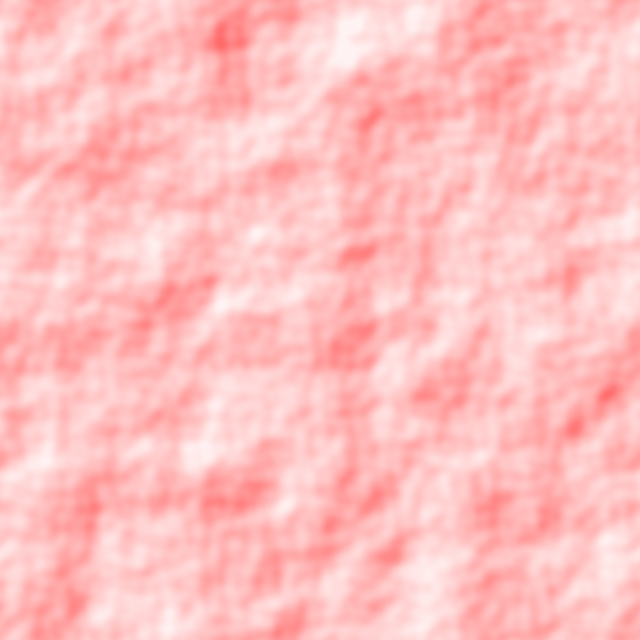
A WebGL 2 fragment shader for this texture:

```glsl
#version 300 es
precision highp float;
// Soft pink crumpled relief, lit along the falling diagonal; tiles seamlessly.

uniform vec2 u_resolution;
out vec4 fragColor;

// Pseudo-random unit vector for one lattice point
vec2 latticeGradient(ivec2 cell, int seed) {
    uint h = uint(cell.x) * 1597334677u ^ uint(cell.y) * 3812015801u ^ uint(seed + 7) * 2654435769u;
    h = (h ^ (h >> 16)) * 2246822519u;
    h = (h ^ (h >> 13)) * 3266489917u;
    h ^= h >> 16;
    float angle = float(h & 65535u) / 65536.0 * 6.28319;
    return vec2(cos(angle), sin(angle));
}

// Contribution of one cell corner, wrapped to the period
float cornerValue(vec2 cell, vec2 local, vec2 corner, float period, int seed) {
    ivec2 wrapped = ivec2(mod(cell + corner, period));
    return dot(latticeGradient(wrapped, seed), local - corner);
}

// Gradient noise that repeats every `period` cells
float periodicNoise(vec2 p, float period, int seed) {
    vec2 cell = floor(p);
    vec2 local = p - cell;
    vec2 fade = local * local * local * (local * (local * 6.0 - 15.0) + 10.0);
    float bottom = mix(cornerValue(cell, local, vec2(0, 0), period, seed),
                       cornerValue(cell, local, vec2(1, 0), period, seed), fade.x);
    float top = mix(cornerValue(cell, local, vec2(0, 1), period, seed),
                    cornerValue(cell, local, vec2(1, 1), period, seed), fade.x);
    return mix(bottom, top, fade.y);
}

// Fractal surface; each octave is shifted so the lattices do not line up
float surfaceHeight(vec2 uv) {
    float height = 0.0;
    float amplitude = 1.0;
    float frequency = 5.0;
    for (int octave = 0; octave < 4; octave++) {
        vec2 shift = vec2(0.37, 0.61) * float(octave);
        height += amplitude * periodicNoise(uv * frequency + shift, frequency, octave);
        amplitude *= 0.43;
        frequency *= 2.0;
    }
    return height;
}

void main() {
    vec2 uv = gl_FragCoord.xy / u_resolution;

    // Slope across the light direction gives slanted streaks
    vec2 lightStep = vec2(0.006, -0.006);
    float slope = surfaceHeight(uv + lightStep) - surfaceHeight(uv - lightStep);

    // Shadows fall off a little deeper than highlights rise
    float paleness = 0.757 + slope - 0.8 * slope * slope;
    fragColor = vec4(1.0, vec2(clamp(paleness, 0.42, 0.95)), 1.0);
}
```
